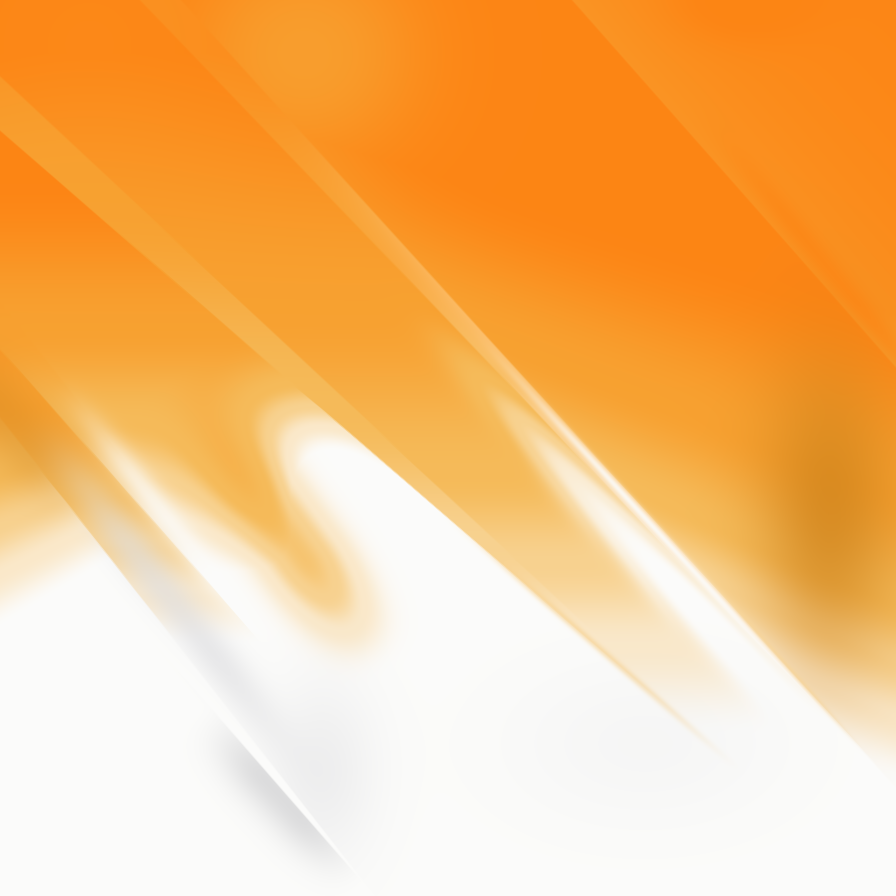
This background is drawn by a WebGL 2 fragment shader. Its source:

```glsl
#version 300 es
precision highp float;
uniform vec2 u_resolution;
out vec4 fragColor;

// Palette, from the deep top to the pale base
const vec3 ORANGE = vec3(0.99, 0.52, 0.08);
const vec3 TANGERINE = vec3(0.97, 0.63, 0.19);
const vec3 AMBER = vec3(0.96, 0.73, 0.35);
const vec3 HONEY = vec3(0.97, 0.82, 0.56);
const vec3 CREAM = vec3(0.98, 0.91, 0.79);
const vec3 PAPER = vec3(0.985, 0.985, 0.98);
const vec3 BRONZE = vec3(0.81, 0.51, 0.10);
const vec3 SILVER = vec3(0.87, 0.87, 0.88);
const vec3 PEACH = vec3(1.0, 0.78, 0.50);

// Wedges: two starts (upper, lower) and a shared tip, y down from the top
const vec2 LONG_UP = vec2(0.202, 0.0), LONG_LOW = vec2(0.156, 0.0), LONG_TIP = vec2(0.970, 0.846);
const vec2 MID_UP = vec2(0.0, 0.085), MID_LOW = vec2(0.0, 0.146), MID_TIP = vec2(0.833, 0.866);
const vec2 SIDE_UP = vec2(0.0, 0.336), SIDE_LOW = vec2(0.0, 0.390), SIDE_TIP = vec2(0.340, 0.770);
const vec2 BASE_UP = vec2(0.0, 0.466), BASE_LOW = vec2(0.0, 0.520), BASE_TIP = vec2(0.410, 0.990);
const vec2 CORNER_START = vec2(0.638, 0.0), CORNER_END = vec2(1.0, 0.41);
const float EDGE = 0.0015;

// Signed distance to a line, positive on its upper right
float side(vec2 p, vec2 a, vec2 b) {
  vec2 d = normalize(b - a);
  return dot(p - a, vec2(d.y, -d.x));
}

float above(vec2 p, vec2 a, vec2 b) {
  return smoothstep(-EDGE, EDGE, side(p, a, b));
}

float wedge(vec2 p, vec2 up, vec2 low, vec2 tip) {
  return above(p, low, tip) * (1.0 - above(p, up, tip));
}

// Soft line that fades toward both ends
float streak(vec2 p, vec2 a, vec2 b, float width) {
  vec2 d = b - a;
  float h = clamp(dot(p - a, d) / dot(d, d), 0.0, 1.0);
  float r = length(p - a - d * h) / width;
  return exp(-r * r) * smoothstep(0.0, 0.4, h) * smoothstep(1.0, 0.6, h);
}

float glow(vec2 p, vec2 centre, vec2 radius) {
  vec2 q = (p - centre) / radius;
  return exp(-dot(q, q));
}

vec3 ramp(float t) {
  vec3 c = mix(ORANGE, TANGERINE, smoothstep(0.0, 0.38, t));
  c = mix(c, AMBER, smoothstep(0.38, 0.62, t));
  c = mix(c, HONEY, smoothstep(0.62, 0.75, t));
  c = mix(c, CREAM, smoothstep(0.75, 0.87, t));
  return mix(c, PAPER, smoothstep(0.87, 1.0, t));
}

float fade(float y, float start, float end) {
  return clamp((y - start) / (end - start), 0.0, 1.0);
}

void main() {
  vec2 p = gl_FragCoord.xy / u_resolution;
  p.y = 1.0 - p.y;

  // Depth of the fade within each facet
  float right = fade(p.y, 0.20 + 0.3 * (p.x - 0.5), 0.62 + 0.5 * (p.x - 0.5));
  right += 0.30 * glow(p, vec2(0.34, 0.06), vec2(0.15, 0.14));
  float corner = side(p, CORNER_START, CORNER_END);
  right += 0.20 * above(p, CORNER_START, CORNER_END) * exp(-corner * 5.0);
  right -= 0.15 * glow(p, vec2(0.83, 0.0), vec2(0.07, 0.04));
  float middle = fade(p.y, 0.06, 0.82) + 0.08 * glow(p, vec2(0.1, 0.05), vec2(0.2));
  middle += 0.25 * streak(p, vec2(0.42, 0.30), vec2(0.95, 0.86), 0.022);
  float lower = fade(p.y, 0.20, 0.64);
  lower += 0.35 * streak(p, vec2(0.24, 0.40), vec2(0.60, 0.74), 0.075);
  lower = min(lower, 1.0) - 0.32 * streak(p, vec2(0.19, 0.42), vec2(0.44, 0.76), 0.045);
  float left = fade(p.y, 0.28, 0.72);
  float base = fade(p.y, 0.25, 0.70 - 0.6 * min(p.x, 0.3));

  // Facets meet along the wedges
  float t = mix(base, left, above(p, BASE_UP, BASE_TIP));
  t = mix(t, lower, above(p, SIDE_UP, SIDE_TIP));
  t = mix(t, middle, above(p, MID_LOW, MID_TIP));
  t = mix(t, right, above(p, LONG_UP, LONG_TIP));
  t += 0.13 * wedge(p, MID_UP, MID_LOW, MID_TIP) * smoothstep(0.75, 0.3, p.y);
  t += 0.17 * wedge(p, SIDE_UP, SIDE_LOW, SIDE_TIP);
  t += 0.10 * wedge(p, LONG_UP, LONG_LOW, LONG_TIP);
  vec3 color = ramp(clamp(t, 0.0, 1.0));

  // Bronze shade on the right and a dark crease in the corner
  float upperRight = above(p, LONG_UP, LONG_TIP);
  color = mix(color, BRONZE, 0.75 * upperRight * glow(p, vec2(0.925, 0.57), vec2(0.075, 0.17)));
  color = mix(color, ORANGE, 0.7 * streak(p, vec2(0.77, 0.11), vec2(1.08, 0.49), 0.014));
  color = mix(color, BRONZE, 0.35 * streak(p, vec2(-0.08, 0.37), vec2(0.11, 0.58), 0.04));

  // Bright ridges
  float sheen = wedge(p, LONG_UP, LONG_LOW, LONG_TIP) * exp(side(p, LONG_UP, LONG_TIP) * 45.0);
  color = mix(color, PEACH, 0.65 * sheen * smoothstep(0.1, 0.4, p.y) * smoothstep(0.85, 0.6, p.y));
  color = mix(color, PAPER, 0.9 * streak(p, vec2(0.52, 0.36), vec2(0.96, 0.84), 0.005));
  color = mix(color, PAPER, 0.65 * streak(p, vec2(0.58, 0.48), vec2(0.90, 0.81), 0.020));
  color = mix(color, PAPER, 0.75 * streak(p, vec2(0.06, 0.42), vec2(0.34, 0.77), 0.016));
  color = mix(color, HONEY, 0.6 * streak(p, vec2(0.48, 0.56), MID_TIP, 0.004));
  color = mix(color, HONEY, 0.6 * streak(p, vec2(0.76, 0.61), LONG_TIP, 0.003));

  // Silver folds on the pale base
  float overBase = above(p, BASE_UP, BASE_TIP);
  color = mix(color, SILVER, 0.65 * streak(p, vec2(0.03, 0.46), vec2(0.37, 0.90), 0.024));
  color = mix(color, SILVER, 0.45 * overBase * glow(p, vec2(0.36, 0.86), vec2(0.06, 0.10)));
  float shadow = 1.0 - above(p, BASE_LOW, BASE_TIP);
  color = mix(color, SILVER * 0.9, 0.6 * shadow * streak(p, vec2(0.22, 0.79), BASE_TIP, 0.030));
  color = mix(color, PAPER, 0.8 * wedge(p, BASE_UP, BASE_LOW, BASE_TIP) * smoothstep(0.60, 0.78, p.y));
  color = mix(color, SILVER, 0.18 * glow(p, vec2(0.72, 0.83), vec2(0.15, 0.09)));
  fragColor = vec4(color, 1.0);
}
```
